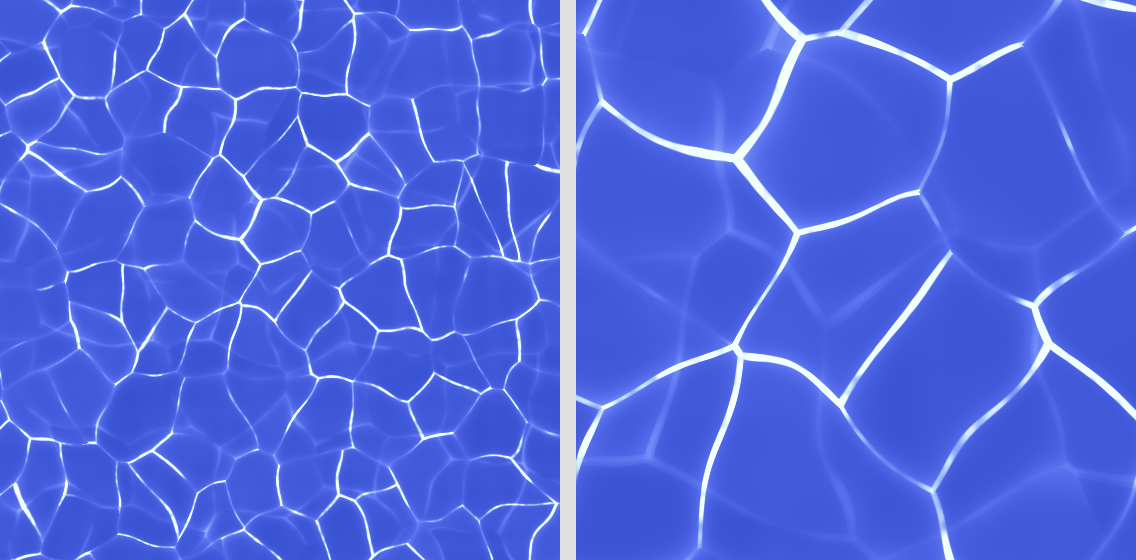
Left: the whole. Right: its middle third, enlarged.
Write a Shadertoy shader that draws this texture.

```glsl
// Sunlit pool water: a net of thin, broken white caustic lines with soft halos on blue.
#define CELLS 9.6        // main net cells across the canvas
#define VEIL_CELLS 6.7   // faint second net cells across the canvas
#define LINE_WIDTH 0.017 // half width of a bright line, in cells
#define HALO_WIDTH 0.045 // falloff of the glow, in cells
#define HALO_GAIN 0.22
#define VEIL_GAIN 0.13
#define JITTER 0.88
#define WARP 0.011       // bending of the lines, in canvas units
#define BEADS 150.0      // sparkle grains across the canvas

const vec3 RAMP[6] = vec3[6](
    vec3(0.215, 0.315, 0.815), vec3(0.33, 0.42, 0.92), vec3(0.45, 0.55, 0.97),
    vec3(0.61, 0.72, 0.98), vec3(0.78, 0.89, 0.99), vec3(0.95, 1.0, 0.985));

vec2 hash2(vec2 p) {
    vec3 q = fract(p.xyx * vec3(0.1031, 0.1030, 0.0973));
    q += dot(q, q.yzx + 33.33);
    return fract((q.xx + q.yz) * q.zy);
}

float valueNoise(vec2 p) {
    vec2 i = floor(p), f = fract(p);
    f = f * f * (3.0 - 2.0 * f);
    vec2 e = vec2(0.0, 1.0);
    return mix(mix(hash2(i).x, hash2(i + e.yx).x, f.x),
               mix(hash2(i + e.xy).x, hash2(i + e.yy).x, f.x), f.y);
}

// Layered turning sines, roughly 0 to 1
float ripples(vec2 p) {
    float sum = 0.0;
    for (int i = 0; i < 4; i++) {
        p = mat2(0.8, 0.6, -0.6, 0.8) * p * 1.35 + 1.7;
        sum += sin(p.x + 1.3 * sin(p.y)) * cos(p.y * 0.8);
    }
    return clamp(0.5 + 0.28 * sum, 0.0, 1.0);
}

vec2 bend(vec2 p) {
    vec2 q = p + WARP * sin(p.yx * vec2(21.0, 24.0) + 3.0 * sin(p * 7.0));
    return q + 0.22 * WARP * sin(q.yx * vec2(67.0, 73.0) + q * 19.0);
}

vec2 site(vec2 cell) {
    return cell + 0.5 + JITTER * (hash2(cell + 57.0) - 0.5);
}

// Cellular net: x = bright line, y = halo, z = tone of the cell
vec3 causticNet(vec2 p, float patchiness, float pixel) {
    vec2 base = floor(p), home = base;
    float nearest = 1e3;
    for (int y = -1; y <= 1; y++)
    for (int x = -1; x <= 1; x++) {
        vec2 cell = base + vec2(x, y);
        vec2 r = site(cell) - p;
        if (dot(r, r) < nearest) { nearest = dot(r, r); home = cell; }
    }
    vec2 a = site(home) - p;
    vec2 tone = hash2(home + 11.0);
    float haloWidth = HALO_WIDTH * mix(0.5, 1.5, tone.x);
    float line = 0.0, halo = 0.0;
    for (int y = -2; y <= 2; y++)
    for (int x = -2; x <= 2; x++) {
        if (x == 0 && y == 0) continue;
        vec2 cell = home + vec2(x, y);
        vec2 b = site(cell) - p;
        float d = dot(0.5 * (a + b), normalize(b - a));
        // The sum of both cells gives each shared edge one strength
        float strength = hash2(home + cell + 301.0).x;
        float lit = smoothstep(0.3, 0.95, 0.65 * strength + 0.6 * patchiness);
        float w = LINE_WIDTH * mix(0.75, 1.35, lit * patchiness);
        line = max(line, lit * (1.0 - smoothstep(w - pixel, w + pixel, d)));
        halo += mix(0.45, 1.3, strength) * exp(-max(d, 0.0) / haloWidth);
    }
    return vec3(line, halo, tone.y);
}

void mainImage(out vec4 fragColor, in vec2 fragCoord) {
    vec2 uv = fragCoord / iResolution.y;
    float pixel = 1.0 / iResolution.y;
    float patchiness = ripples(uv * 22.0);
    float drift = ripples(uv * 13.0 + 8.0);

    // Main net and a wider, fainter one below it
    vec3 net = causticNet(bend(uv) * CELLS, patchiness, pixel * CELLS);
    vec2 veilPos = bend(uv.yx * vec2(1.0, -1.0) + 0.37) * VEIL_CELLS + 40.0;
    vec3 veil = causticNet(veilPos, drift, pixel * VEIL_CELLS);

    // Soft light: halos, veils, cell tones and broad mottling
    float light = HALO_GAIN * net.y * mix(0.55, 1.25, drift);
    light += VEIL_GAIN * (veil.y + 0.7 * veil.x) * patchiness * 1.4;
    light += 0.035 * net.z + 0.045 * veil.z;
    light += 0.03 * (valueNoise(uv * vec2(9.0, 42.0)) + valueNoise(uv * vec2(42.0, 9.0)) - 0.7);

    // Sparkling cores
    float bead = mix(0.5, 1.45, valueNoise(uv * BEADS));
    light += net.x * bead;

    vec3 color = RAMP[0];
    for (int i = 1; i < 6; i++)
        color = mix(color, RAMP[i], clamp(light * 5.0 - float(i - 1), 0.0, 1.0));
    fragColor = vec4(color, 1.0);
}
```
